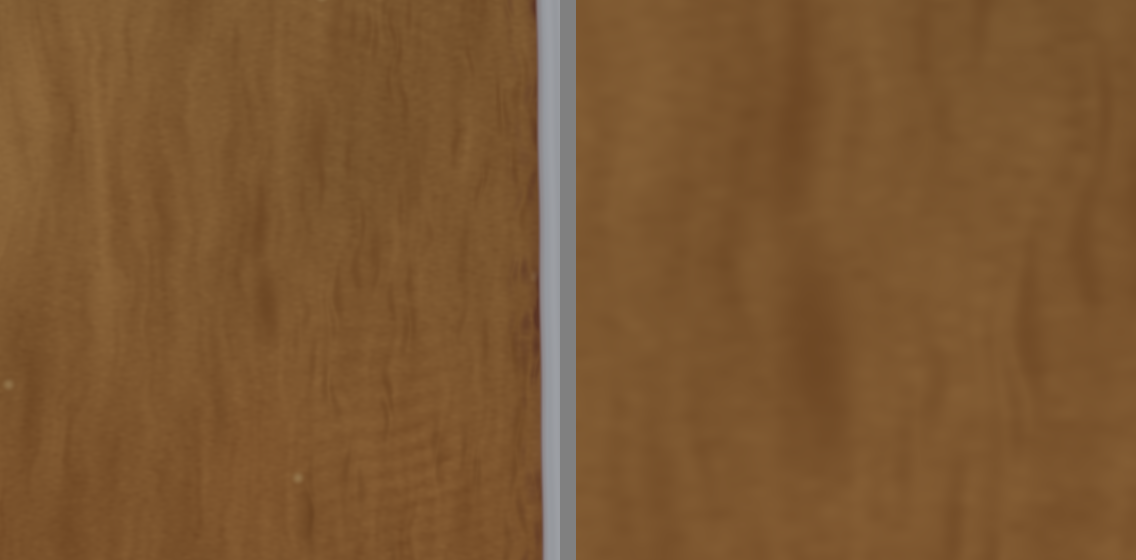
Left, the full canvas; right, a detail of the centre.
A three.js fragment shader for this texture:

```glsl
// Warm brown varnished wood with soft upright grain, bordered by a grey strip on the right.
varying vec2 vUv;

const vec3 WOOD_MID = vec3(0.47, 0.32, 0.17);
const vec3 WOOD_LIGHT = vec3(0.51, 0.36, 0.20);
const vec3 WOOD_DARK = vec3(0.40, 0.25, 0.12);
const vec3 STAIN = vec3(0.32, 0.17, 0.13);
const vec3 SPECK = vec3(0.63, 0.53, 0.36);
const vec3 RED_SHIFT = vec3(0.012, -0.007, -0.008);
const vec3 STRIP_RIM = vec3(0.46, 0.37, 0.36);
const vec3 STRIP_SIDE = vec3(0.55, 0.53, 0.54);
const vec3 STRIP_FACE = vec3(0.60, 0.61, 0.63);

const float EDGE_BOTTOM = 0.968;
const float EDGE_TOP = 0.957;
const float EDGE_BLUR = 0.003;

const vec2 BROAD_GRAIN = vec2(23.0, 3.2);
const vec2 FINE_GRAIN = vec2(66.0, 9.0);
const vec2 MOTTLE = vec2(80.0, 125.0);
const vec2 CLOUDS = vec2(5.0, 4.0);
const vec2 FLECKS = vec2(30.0, 8.0);
const vec2 PORES = vec2(90.0, 15.0);
const vec2 SPECKS = vec2(60.0, 60.0);
const vec2 STAINS = vec2(75.0, 24.0);
const float RIPPLE_FREQUENCY = 165.0;

float hash(vec2 p) {
  return fract(sin(dot(p, vec2(127.1, 311.7))) * 43758.5);
}

// Cellular noise of soft round spots: x = signed sum, y = strongest of a sparse share.
vec2 spots(vec2 p, float share) {
  vec2 cell = floor(p);
  vec2 result = vec2(0.0);
  for (int j = -1; j <= 1; j++) {
    for (int i = -1; i <= 1; i++) {
      vec2 id = cell + vec2(float(i), float(j));
      vec2 offset = id + vec2(hash(id), hash(id + 37.3)) - p;
      float falloff = max(0.0, 1.0 - dot(offset, offset));
      falloff *= falloff * falloff;
      result.x += (2.0 * hash(id + 71.9) - 1.0) * falloff;
      result.y = max(result.y, step(1.0 - share, hash(id + 13.7)) * falloff);
    }
  }
  return result;
}

// Bends the grain, strongly on the left, and frays it a little everywhere.
vec2 bendGrain(vec2 p) {
  float sway = sin(p.y * 6.5 + p.x * 9.0) + 0.5 * sin(p.y * 14.0 - p.x * 17.0 + 2.0);
  p.x += sway * mix(0.022, 0.003, smoothstep(0.0, 0.6, p.x));
  p.x += 0.010 * spots(p * vec2(24.0, 18.0) + 31.0, 0.0).x;
  return p;
}

// Slanted cross ripples: they fall to the right at the top and rise at the bottom.
float ripples(vec2 p, float cloud) {
  float slope = mix(0.35, -0.5, smoothstep(0.15, 0.75, p.y));
  float wave = sin((p.y - slope * (p.x - 0.7)) * RIPPLE_FREQUENCY + cloud * 6.0);
  float area = smoothstep(0.46, 0.60, p.x) * (1.0 - 0.5 * smoothstep(0.75, 0.9, p.x));
  return wave * area * (0.5 + 0.9 * cloud);
}

vec3 woodColour(vec2 p, float edge) {
  vec2 g = bendGrain(p);
  float cloud = spots(p * CLOUDS + 3.0, 0.0).x;
  float leftness = 1.0 - smoothstep(0.0, 0.5, p.x);

  // Overall light, then the layers of grain
  float tone = 0.50 + 0.25 * (p.y - 0.5) + 0.85 * leftness * (p.y - 0.25);
  tone -= 0.25 * smoothstep(0.5, 0.7, p.x) * p.y;
  tone += 0.20 * cloud;
  tone += spots(g * BROAD_GRAIN + 11.0, 0.0).x * mix(0.45, 0.85, leftness);
  tone += spots(g * FINE_GRAIN + 5.0, 0.0).x * 0.45;
  tone += spots(p * MOTTLE, 0.0).x * 0.32;
  tone += ripples(p, cloud) * 0.26;
  vec3 colour = mix(WOOD_MID, WOOD_LIGHT, clamp(tone, -1.2, 2.0));
  colour += RED_SHIFT * (0.5 - p.y + 0.3 * cloud);

  // Dark flecks around the middle and thin pores towards the right
  float middle = exp(-pow((p.x - 0.49) / 0.12, 2.0));
  float fleck = spots(g * FLECKS + 21.0, 0.20).y * (0.12 + 0.75 * middle);
  float pore = spots(g * PORES + 8.0, 0.10).y * smoothstep(0.3, 0.65, p.x);
  colour = mix(colour, WOOD_DARK, clamp(fleck * 0.75 + pore * 0.38, 0.0, 0.8));

  // Few pale specks
  float speck = spots(p * SPECKS + 50.0, 0.004).y;
  colour = mix(colour, SPECK, 0.6 * speck);

  // Red-brown stains that gather in broken patches along the strip
  float nearEdge = smoothstep(edge - 0.075, edge, p.x);
  float patches = smoothstep(-0.35, 0.4, spots(vec2(2.0, p.y * 5.0), 0.0).x);
  float stain = spots(g * STAINS + 17.0, 0.40).y * nearEdge * (0.3 + 0.7 * patches);
  stain += (0.2 + 0.35 * patches) * smoothstep(edge - 0.025, edge, p.x);
  return mix(colour, STAIN, clamp(stain, 0.0, 0.8));
}

vec3 stripColour(vec2 p, float edge) {
  float across = p.x - edge;
  vec3 colour = mix(STRIP_RIM, STRIP_SIDE, smoothstep(0.0, 0.006, across));
  colour = mix(colour, STRIP_FACE, smoothstep(0.004, 0.014, across));
  return colour + 0.012 * sin(across * 260.0 + p.y * 2.0);
}

void main() {
  float edge = mix(EDGE_BOTTOM, EDGE_TOP, vUv.y) + 0.0006 * sin(vUv.y * 23.0);
  float strip = smoothstep(edge - EDGE_BLUR, edge + EDGE_BLUR, vUv.x);
  vec3 colour = mix(woodColour(vUv, edge), stripColour(vUv, edge), strip);
  gl_FragColor = vec4(colour, 1.0);
}
```
